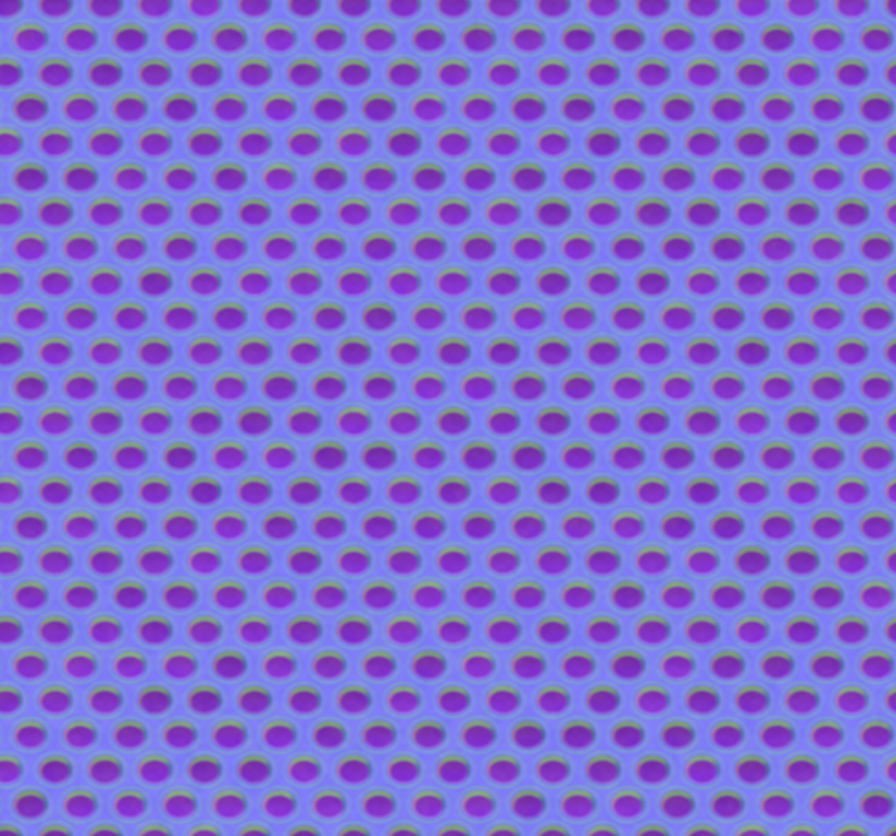
Reproduce this texture map procedurally as a Shadertoy shader.

```glsl
const vec2 GRID = vec2(18.0, 24.0);        // holes across, rows up
const vec2 RIM_RADIUS = vec2(0.35, 0.42);  // in cells
const vec2 CORE_RADIUS = vec2(0.292, 0.325);

const vec3 FLAT = vec3(0.50, 0.49, 0.965);
const vec3 HALO = vec3(0.48, 0.62, 0.81);
const vec3 RIM_TOP = vec3(0.50, 0.63, 0.51);
const vec3 RIM_LEFT = vec3(0.64, 0.45, 0.69);
const vec3 RIM_RIGHT = vec3(0.33, 0.45, 0.66);
const vec3 RIM_BOTTOM = vec3(0.56, 0.42, 0.87);
const vec3 CORE_TOP = vec3(0.48, 0.19, 0.66);
const vec3 CORE_BOTTOM = vec3(0.51, 0.20, 0.80);

float hash(vec2 p) {
    return fract(sin(dot(p, vec2(127.1, 311.7))) * 43758.5453);
}

// Value noise that wraps after a whole period
float wrapNoise(vec2 p, vec2 period) {
    vec2 i = floor(p), f = fract(p);
    f = f * f * (3.0 - 2.0 * f);
    float a = hash(mod(i, period));
    float b = hash(mod(i + vec2(1, 0), period));
    float c = hash(mod(i + vec2(0, 1), period));
    float d = hash(mod(i + vec2(1, 1), period));
    return mix(mix(a, b, f.x), mix(c, d, f.x), f.y);
}

float softDisc(float d, float inner, float outer) {
    return 1.0 - smoothstep(inner, outer, d);
}

// Slope tint around the rim, by direction from the hole centre
vec3 rimColor(vec2 dir) {
    vec3 col = mix(RIM_LEFT, RIM_RIGHT, smoothstep(-0.7, 0.7, dir.x));
    col = mix(col, RIM_TOP, smoothstep(0.2, 0.9, dir.y));
    return mix(col, RIM_BOTTOM, smoothstep(0.15, 0.85, -dir.y));
}

vec3 drawHole(vec3 col, vec2 q, vec2 id) {
    float size = 1.0 + 0.07 * (hash(id + 3.7) - 0.5);
    float shade = 1.0 + 0.10 * (hash(id + 9.1) - 0.5);
    vec2 e = q / (RIM_RADIUS * size);
    float d = length(e);
    vec2 dir = e / max(d, 0.001);

    // Raised lip, strongest below and above
    float ring = (d - 1.2) / 0.15;
    float lip = exp(-ring * ring) * softDisc(d, 1.3, 1.5);
    col = mix(col, HALO, lip * (0.3 + 0.45 * abs(dir.y)));

    // Sloping rim
    col = mix(col, rimColor(dir) * shade, softDisc(d, 0.84, 1.14));

    // Sunken core, set slightly low
    vec2 c = (q + vec2(0.0, 0.045)) / (CORE_RADIUS * size);
    vec3 core = mix(CORE_BOTTOM, CORE_TOP, smoothstep(-0.5, 0.85, c.y));
    return mix(col, core * shade, softDisc(length(c), 0.72, 1.14));
}

void mainImage(out vec4 fragColor, in vec2 fragCoord) {
    vec2 uv = fragCoord / iResolution.xy;
    vec2 p = uv * GRID + vec2(0.0, 0.1);
    vec3 col = FLAT;

    // Nearest hole in each of three staggered rows
    float nearRow = floor(p.y + 0.5);
    for (int k = -1; k <= 1; k++) {
        float row = nearRow + float(k);
        float shift = 0.11 + 0.5 * mod(row, 2.0);
        float column = floor(p.x - shift + 0.5);
        vec2 q = p - vec2(column + shift, row);
        col = drawHole(col, q, mod(vec2(column, row), GRID));
    }

    // Faint blotches and grain
    vec2 coarse = GRID * vec2(4.0, 3.0);
    vec2 fine = GRID * vec2(9.0, 7.0);
    float blotch = wrapNoise(uv * coarse, coarse) - 0.5;
    float grain = wrapNoise(uv * fine, fine) - 0.5;
    col += blotch * vec3(0.025, 0.04, -0.03) + grain * vec3(0.02, 0.025, 0.03);

    fragColor = vec4(clamp(col, 0.0, 1.0), 1.0);
}
```
